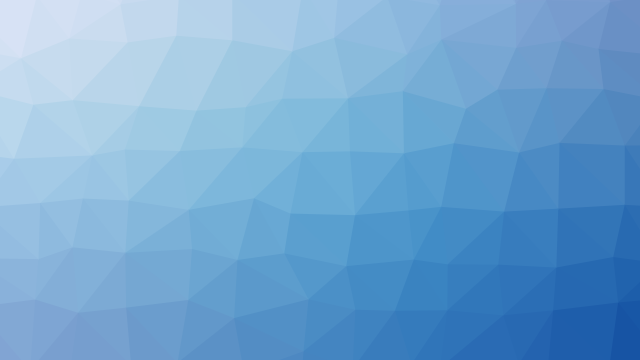
Reproduce this background procedurally as a WebGL 2 fragment shader.

```glsl
#version 300 es
precision highp float;
// Low-poly backdrop: flat triangles on a jittered lattice, pale at upper left to deep blue at lower right.

uniform vec2 u_resolution;
out vec4 fragColor;

// Lattice, in units of the canvas height
const vec2 CELL = vec2(0.148, 0.146);
const vec2 ORIGIN = vec2(0.076, 0.139);
const vec2 JITTER = vec2(0.28, 0.22);   // largest shift of a corner, in cells
const float SEED = 17.0;

// Base colour from left to right
const int STOPS = 7;
const vec3 ACROSS[STOPS] = vec3[STOPS](
    vec3(0.651, 0.796, 0.910), vec3(0.604, 0.773, 0.890),
    vec3(0.510, 0.729, 0.863), vec3(0.424, 0.682, 0.843),
    vec3(0.337, 0.616, 0.812), vec3(0.290, 0.545, 0.773),
    vec3(0.227, 0.471, 0.722));

// Tint added from bottom to top
const vec3 UPWARD[STOPS] = vec3[STOPS](
    vec3(-0.153, -0.165, -0.090), vec3(-0.122, -0.114, -0.063),
    vec3(-0.075, -0.059, -0.031), vec3(0.0),
    vec3(0.075, 0.047, 0.016), vec3(0.157, 0.078, 0.035),
    vec3(0.212, 0.098, 0.059));

vec3 ramp(vec3 stops[STOPS], float t) {
    float s = clamp(t, 0.0, 1.0) * float(STOPS - 1);
    int i = min(int(s), STOPS - 2);
    return mix(stops[i], stops[i + 1], s - float(i));
}

vec3 fieldColor(vec2 uv) {
    return clamp(ramp(ACROSS, uv.x) + ramp(UPWARD, uv.y), 0.0, 1.0);
}

vec2 hash22(vec2 cell) {
    vec3 h = fract((cell.xyx + SEED) * vec3(0.1031, 0.1030, 0.0973));
    h += dot(h, h.yzx + 33.33);
    return fract((h.xx + h.yz) * h.zy);
}

// Position of a lattice corner after its random shift
vec2 corner(vec2 cell) {
    vec2 shift = (hash22(cell) * 2.0 - 1.0) * JITTER;
    return ORIGIN + (cell + shift) * CELL;
}

// Signed distance to the line a-b, positive on its left side
float edgeDistance(vec2 p, vec2 a, vec2 b) {
    vec2 e = b - a;
    vec2 d = p - a;
    return (e.x * d.y - e.y * d.x) / length(e);
}

// Flat colour in rgb and coverage in a, for a counter-clockwise triangle
vec4 triangle(vec2 p, vec2 a, vec2 b, vec2 c, float pixel) {
    float d = min(edgeDistance(p, a, b),
              min(edgeDistance(p, b, c), edgeDistance(p, c, a)));
    float coverage = clamp(d / pixel + 0.5, 0.0, 1.0);
    vec2 center = (a + b + c) / 3.0;
    center.x *= u_resolution.y / u_resolution.x;
    return vec4(fieldColor(center), 1.0) * coverage;
}

void main() {
    float pixel = 1.0 / u_resolution.y;
    vec2 p = gl_FragCoord.xy * pixel;
    vec2 home = floor((p - ORIGIN) / CELL);
    vec4 sum = vec4(0.0);

    // Shifted corners can bring in triangles of the neighbouring cells
    for (int y = -1; y <= 1; y++) {
        for (int x = -1; x <= 1; x++) {
            vec2 cell = home + vec2(x, y);
            vec2 a = corner(cell);
            vec2 b = corner(cell + vec2(1.0, 0.0));
            vec2 c = corner(cell + vec2(1.0, 1.0));
            vec2 d = corner(cell + vec2(0.0, 1.0));

            // Split each quad along its shorter diagonal
            if (distance(a, c) < distance(b, d)) {
                sum += triangle(p, a, b, c, pixel) + triangle(p, a, c, d, pixel);
            } else {
                sum += triangle(p, a, b, d, pixel) + triangle(p, b, c, d, pixel);
            }
        }
    }
    fragColor = vec4(sum.rgb / max(sum.a, 0.0001), 1.0);
}
```
